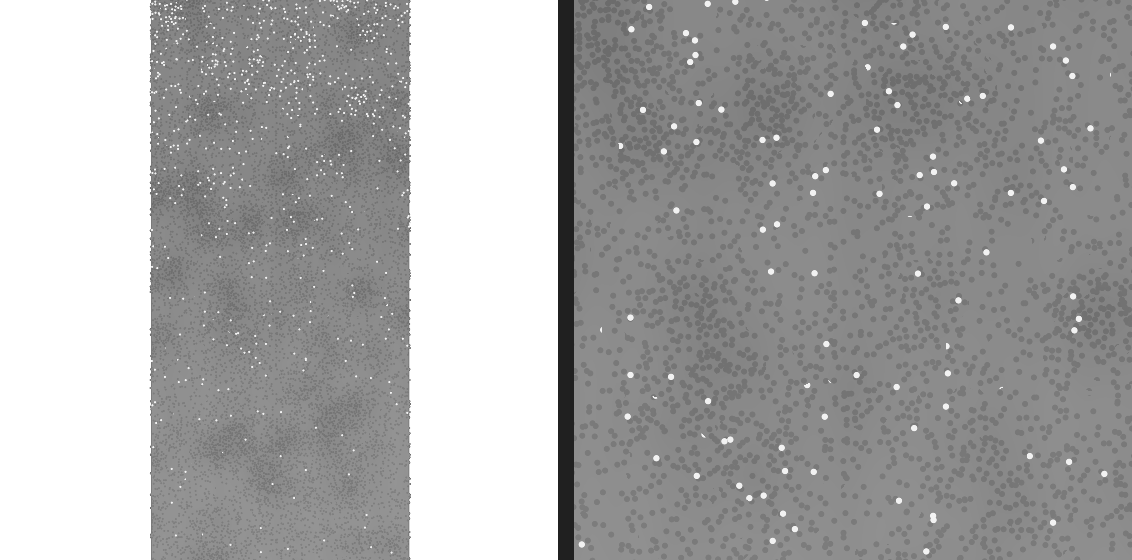
Left: the whole. Right: its middle third, enlarged.
Write a WebGL 2 fragment shader that draws this texture.

```glsl
#version 300 es
precision highp float;

uniform vec2 u_resolution;
out vec4 outColor;

// Layout, in units of the canvas height
const float LEFT_EDGE = 0.2700;
const float RIGHT_EDGE = 0.7310;
const float RIM_WIDTH = 0.0022;
const float BUMP_ROWS = 210.0;
const float BUMP_SIZE = 0.0030;

// Grain sizes, in cells per canvas height
const float DOT_CELLS = 165.0;
const float DOT_RADIUS = 0.31;
const float SPECK_CELLS = 290.0;
const float SPECK_RADIUS = 0.52;
const float PATCH_CELLS = 15.0;

// Tones
const float TONE_TOP = 0.530;
const float TONE_BOTTOM = 0.580;
const float SPECK_DEPTH = 0.075;
const float PATCH_DEPTH = 0.035;
const float RIM_TONE = 0.40;
const float DOT_TONE = 0.95;

vec3 hash3(vec2 cell) {
    vec3 q = fract(cell.xyx * vec3(0.1031, 0.1030, 0.0973));
    q += dot(q, q.yxz + 33.33);
    return fract((q.xxy + q.yzz) * q.zyx);
}

// Coverage of round grains scattered one per cell, kept with the given chance
float scatter(vec2 p, float cells, float radius, float chance, float seed) {
    vec2 g = p * cells;
    vec2 home = floor(g);
    float soft = 0.5 * cells / u_resolution.y;
    float cover = 0.0;
    for (int j = -1; j <= 1; j++) {
        for (int i = -1; i <= 1; i++) {
            vec2 cell = home + vec2(i, j);
            vec3 h = hash3(cell + seed);
            float d = length(g - cell - h.xy);
            float grain = 1.0 - smoothstep(radius - soft, radius + soft, d);
            cover = max(cover, grain * step(h.z, chance));
        }
    }
    return cover;
}

// Cellular noise: soft blobs of random weight, 0 to 1
float blobs(vec2 p, float cells, float seed) {
    vec2 g = p * cells;
    vec2 home = floor(g);
    float sum = 0.0;
    for (int j = -1; j <= 1; j++) {
        for (int i = -1; i <= 1; i++) {
            vec2 cell = home + vec2(i, j);
            vec3 h = hash3(cell + seed);
            float falloff = max(0.0, 1.0 - length(g - cell - h.xy));
            sum += h.z * h.z * falloff * falloff * 1.6;
        }
    }
    return min(sum, 1.0);
}

// Faint vertical streaks from layered sines, -1 to 1
float streaks(vec2 p) {
    return 0.5 * sin(p.x * 71.0 + 1.3 * sin(p.y * 5.0))
         + 0.3 * sin(p.x * 133.0 + 2.0 + sin(p.y * 9.0))
         + 0.2 * sin(p.x * 227.0 + 4.0 + p.y * 3.0);
}

// Outward bulge of an edge: one small rounded bump in some rows
float bump(float y, float chance, float seed) {
    float row = y * BUMP_ROWS;
    vec3 h = hash3(vec2(floor(row), seed));
    float across = 2.0 * fract(row) - 1.0;
    float bulge = sqrt(max(0.0, 1.0 - across * across));
    return BUMP_SIZE * bulge * (0.5 + 0.5 * h.x) * step(h.z, chance);
}

void main() {
    vec2 p = gl_FragCoord.xy / u_resolution.y;
    float pixel = 1.0 / u_resolution.y;
    float depth = 1.0 - p.y;

    // Strip outline with bumps on both sides
    float left = p.x - LEFT_EDGE + bump(p.y, mix(0.15, 0.50, p.y), 17.0);
    float right = RIGHT_EDGE - p.x + bump(p.y, 0.38, 59.0);
    float inside = min(left, right);
    float strip = smoothstep(-0.5 * pixel, 0.5 * pixel, inside);

    // Grey ground: vertical gradient, streaks, patches and fine specks
    float streak = streaks(p);
    float patches = blobs(p, PATCH_CELLS, 7.0);
    float tone = mix(TONE_BOTTOM, TONE_TOP, smoothstep(0.0, 0.85, p.y));
    tone += 0.006 * streak - PATCH_DEPTH * patches;
    float speckChance = 0.15 + 0.45 * patches + 0.04 * streak;
    tone -= SPECK_DEPTH * scatter(p, SPECK_CELLS, SPECK_RADIUS, speckChance, 31.0);

    // Dark rim
    float rim = 1.0 - smoothstep(0.3 * RIM_WIDTH, RIM_WIDTH, inside);
    tone = mix(tone, RIM_TONE, 0.85 * rim);

    // Pale dots: clustered, thinning downwards, denser near the left edge
    float cluster = blobs(p * vec2(1.3, 1.0), PATCH_CELLS, 83.0);
    float dotChance = 0.17 * exp(-7.0 * depth) + 0.055 * exp(-1.8 * depth);
    dotChance *= 0.35 + 2.6 * cluster + 0.30 * streak;
    float nearLeft = exp(-max(left, 0.0) * 70.0);
    dotChance += 0.16 * nearLeft * smoothstep(0.25, 1.0, p.y);
    float dots = scatter(p, DOT_CELLS, DOT_RADIUS, dotChance, 131.0);
    tone = mix(tone, DOT_TONE, dots);

    outColor = vec4(vec3(mix(1.0, tone, strip)), 1.0);
}
```
